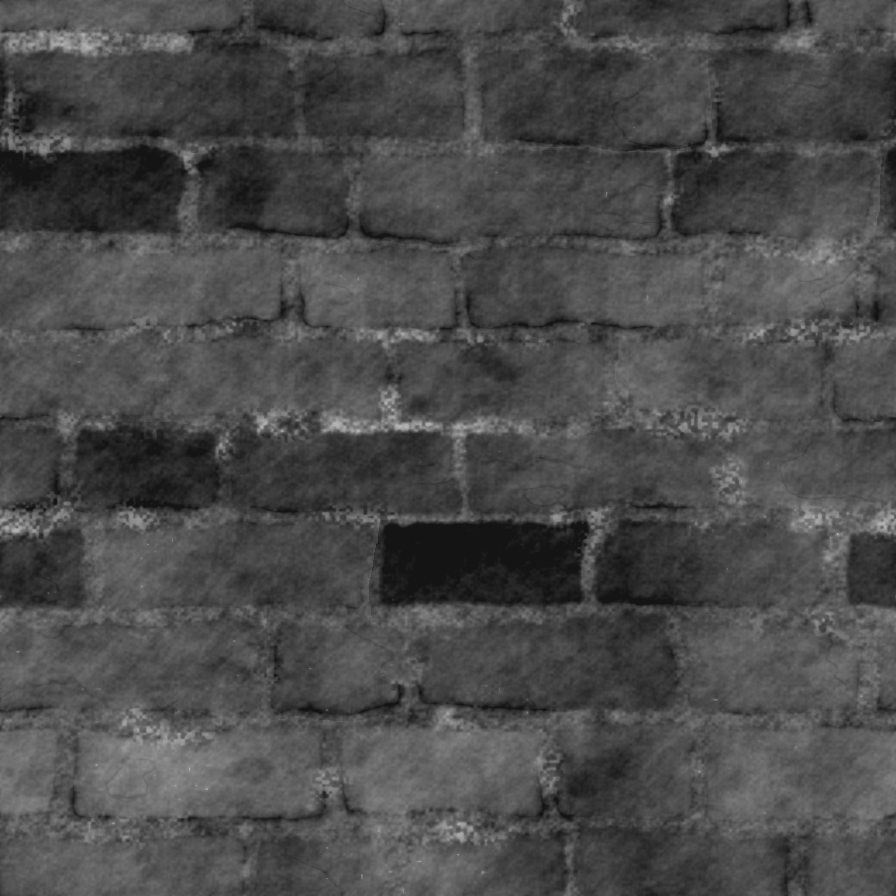
Reproduce this texture procedurally as a WebGL 1 fragment shader.

```glsl
precision highp float;
// Old dark grey brick wall: nine courses of about four uneven bricks, with
// wide gritty mortar, pale salt stains, sooty bricks and broken crevices.
// Courses and joints come from formulas; all noise wraps, so the wall tiles.

uniform vec2 u_resolution;

float hash(vec2 p) {
  return fract(sin(dot(p, vec2(127.1, 311.7))) * 43758.5453);
}

// Value noise whose lattice repeats after "period" cells.
float noise(vec2 p, vec2 period) {
  vec2 cell = floor(p), f = fract(p);
  f = f * f * (3.0 - 2.0 * f);
  vec2 a = mod(cell, period), b = mod(cell + 1.0, period);
  return mix(mix(hash(a), hash(vec2(b.x, a.y)), f.x),
             mix(hash(vec2(a.x, b.y)), hash(b), f.x), f.y);
}

// Five octaves over the unit square, starting with "cells" cells.
float fbm(vec2 uv, vec2 cells) {
  float sum = 0.0, amp = 0.5;
  for (int i = 0; i < 5; i++) {
    sum += amp * noise(uv * cells, cells);
    cells *= 2.0;
    amp *= 0.5;
  }
  return sum / 0.97;
}

// Position of the upright joint number i in a course.
float jointX(float i, float row) {
  float jitter = hash(vec2(mod(i, 4.0) + 3.0, row + 11.0)) - 0.5;
  return (i + 0.35 + fract(row * 5.0 / 9.0) + 0.68 * jitter) / 4.0 - 0.25;
}

float roundBox(vec2 p, vec2 halfSize, float radius) {
  vec2 q = abs(p) - halfSize + radius;
  return length(max(q, 0.0)) + min(max(q.x, q.y), 0.0) - radius;
}

// Soft oval patch, 1 at its centre.
float patchAt(vec2 uv, vec2 centre, vec2 size) {
  vec2 p = (fract(uv - centre + 0.5) - 0.5) / size;
  return exp(-dot(p, p));
}

void main() {
  vec2 uv = gl_FragCoord.xy / u_resolution;

  // Shared noise fields, from broad to fine
  float blotch = fbm(uv + vec2(0.31, 0.17), vec2(5.0, 7.0));
  float wear = fbm(uv + vec2(0.73, 0.41), vec2(9.0));
  float pit = fbm(uv + vec2(0.47, 0.29), vec2(8.0, 14.0));
  float grain = fbm(uv, vec2(40.0));
  float relief = grain - fbm(uv + vec2(-0.002, 0.003), vec2(40.0));
  float grit = 0.35 * noise(uv * 151.0, vec2(151.0)) + 0.65 * noise(uv * 260.0, vec2(260.0));

  // Ragged outlines
  vec2 wall = uv + 0.026 * (vec2(fbm(uv + 0.57, vec2(11.0)), wear) - 0.5);
  wall += 0.009 * (grain - 0.5);

  // Courses: slightly flatter around the middle of the wall
  float course = 9.0 * (wall.y - 0.0755) + 0.15 * sin(6.28318 * (wall.y - 0.577));
  float row = mod(floor(course), 9.0);

  // Joints on either side of this point
  float left = -1.0, right = 2.0, index = 0.0;
  for (int i = -1; i < 7; i++) {
    float x = jointX(float(i), row);
    if (x <= wall.x) {
      left = x;
      index = mod(float(i), 4.0);
    } else {
      right = min(right, x);
    }
  }

  // Signed distance to the brick outline, negative inside
  vec2 local = vec2(wall.x - 0.5 * (left + right), (fract(course) - 0.5) / 9.0);
  float gap = 0.0105 + 0.018 * (blotch - 0.47);
  vec2 halfSize = vec2(0.5 * (right - left), 0.5 / 9.0) - gap;
  float d = roundBox(local, halfSize, 0.009);

  // Brick faces: light and dark bands of courses, own tone, a slope across
  vec2 id = vec2(index, row);
  float band = cos(12.56637 * ((row + 0.5) / 9.0 + 0.0755 - 0.13));
  float tone = 0.32 + 0.04 * band + 0.10 * (hash(id + 21.0) - 0.5);
  tone -= 0.12 * step(0.80 + 0.14 * band, hash(id + 47.0));
  tone += 0.08 * (hash(id + 5.0) - 0.5) * local.x / halfSize.x;

  // Stains, creases and chipped dark hollows
  float brick = tone + 0.25 * (blotch - 0.5) + 0.18 * (wear - 0.5);
  brick += 0.14 * (grain - 0.5) + 0.26 * relief + 0.08 * (grit - 0.5);
  float vein = abs(fbm(uv + vec2(0.19, 0.83), vec2(6.0, 10.0)) - 0.5);
  brick -= 0.045 * (1.0 - smoothstep(0.0, 0.016, vein)) * smoothstep(0.48, 0.62, wear);
  brick -= 0.10 * smoothstep(0.64, 0.78, pit);

  // Mortar: gritty and a little lighter, bleached by salt in places
  float mortar = 0.35 + 0.18 * (wear - 0.5) + 0.26 * (grain - 0.5);
  mortar += 0.45 * relief + 0.19 * (grit - 0.5);
  float stain = patchAt(wall, vec2(0.43, 0.527), vec2(0.16, 0.03));
  stain += 0.8 * patchAt(wall, vec2(0.11, 0.957), vec2(0.15, 0.025));
  stain += 0.7 * patchAt(wall, vec2(0.45, 0.625), vec2(0.10, 0.02));
  float salt = 0.55 * smoothstep(0.58, 0.80, blotch) + stain * smoothstep(0.28, 0.55, grain);
  mortar += min(salt, 1.0) * (0.14 + 0.3 * (grain - 0.5) + 0.25 * (grit - 0.5));

  // Joints fade where they are smeared over, the upright ones most
  float upright = smoothstep(0.0, 0.02, halfSize.y - abs(local.y));
  float smear = smoothstep(0.36, 0.56, fbm(uv + vec2(0.63, 0.09), vec2(7.0)) + 0.3 * salt);
  float cover = smoothstep(-0.004, 0.004, d) * mix(mix(0.65, 0.4, upright), 1.0, smear);
  float grey = mix(brick, mortar, cover);

  // Fine broken crevices along the arrises, deepest under the bricks
  float under = smoothstep(0.02, -0.04, local.y);
  float broken = smoothstep(0.46, 0.66, fbm(uv + vec2(0.11, 0.67), vec2(14.0, 18.0)));
  float crevice = exp(-abs(d - 0.001) / (0.0025 + 0.0025 * broken));
  grey -= (0.045 + 0.19 * broken) * (0.4 + 0.6 * under) * crevice * (1.0 - 0.6 * min(salt, 1.0));

  // Pale crust and loose specks of lime near the edges
  float crust = smoothstep(0.60, 0.72, pit + 0.3 * (grain - 0.5));
  grey += 0.12 * crust * smoothstep(-0.016, 0.0, d) * smoothstep(0.35, 0.65, grit);
  grey += 0.16 * smoothstep(0.86, 0.97, grit) * smoothstep(0.45, 0.62, wear);

  gl_FragColor = vec4(vec3(clamp(grey, 0.08, 0.7)), 1.0);
}
```
